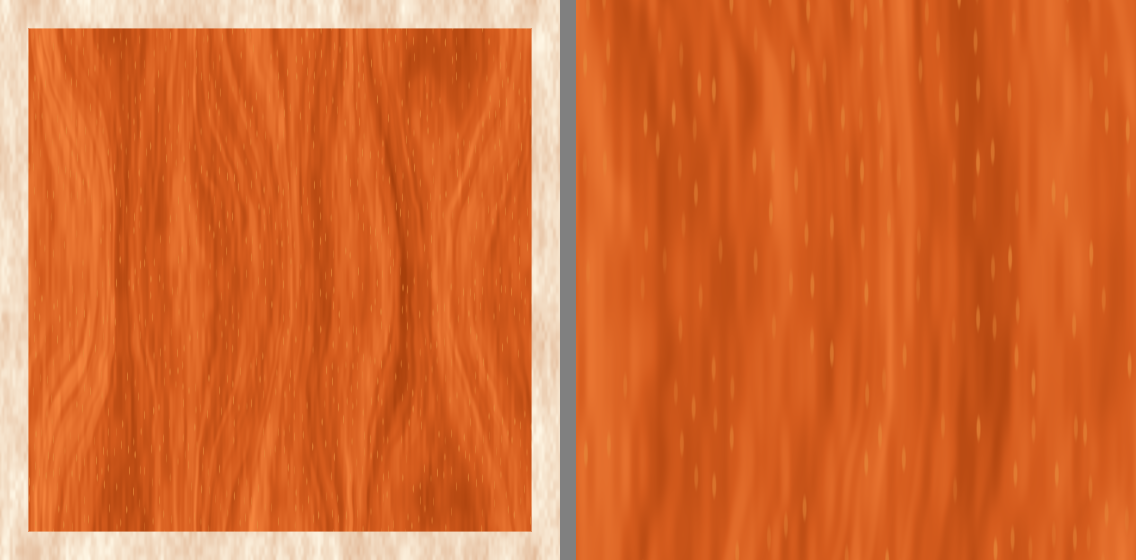
Left, the full canvas; right, a detail of the centre.
Give the GLSL for this texture, as a three.js fragment shader.

```glsl
varying vec2 vUv;

const float FRAME_WIDTH = 0.0508;
const float EDGE_SOFTNESS = 0.0008;

const vec3 PANEL_DARK = vec3(0.66, 0.25, 0.045);
const vec3 PANEL_MID = vec3(0.835, 0.358, 0.115);
const vec3 PANEL_LIGHT = vec3(0.97, 0.53, 0.25);
const vec3 FLECK_COLOR = vec3(0.90, 0.54, 0.23);
const vec3 FRAME_DARK = vec3(0.89, 0.73, 0.60);
const vec3 FRAME_LIGHT = vec3(1.0, 0.97, 0.90);

// Repeats across and up; whole numbers keep every layer seamless
const vec2 SWIRL_REPEATS = vec2(7.0, 2.0);
const vec2 BEND_REPEATS = vec2(12.0, 4.0);
const vec2 RIPPLE_REPEATS = vec2(34.0, 26.0);
const vec2 BAND_REPEATS = vec2(17.0, 1.0);
const vec2 RING_REPEATS = vec2(52.0, 2.0);
const vec2 LINE_REPEATS = vec2(130.0, 3.0);
const vec2 FIBRE_REPEATS = vec2(190.0, 18.0);
const vec2 FLECK_REPEATS = vec2(90.0, 30.0);

const float SWIRL_AMOUNT = 0.19;
const float BEND_AMOUNT = 0.045;
const float RIPPLE_AMOUNT = 0.006;
const float FIBRE_AMOUNT = 0.24;
const float PANEL_CONTRAST = 1.1;
const float FRAME_CONTRAST = 1.3;
const vec2 FLECK_SIZE = vec2(0.15, 0.30);
const float FLECK_SHARE = 0.45;
const float FLECK_STRENGTH = 0.7;

float hash(vec2 p) {
  return fract(sin(dot(p, vec2(127.1, 311.7))) * 43758.5453);
}

// Value noise that wraps after the given number of cells
float noise(vec2 uv, vec2 repeats, float seed) {
  vec2 p = uv * repeats;
  vec2 cell = floor(p);
  vec2 f = fract(p);
  f = f * f * f * (f * (f * 6.0 - 15.0) + 10.0);
  vec2 lo = mod(cell, repeats) + seed;
  vec2 hi = mod(cell + 1.0, repeats) + seed;
  float bottom = mix(hash(lo), hash(vec2(hi.x, lo.y)), f.x);
  float top = mix(hash(vec2(lo.x, hi.y)), hash(hi), f.x);
  return mix(bottom, top, f.y);
}

// Growth rings: layered lines across a folded coordinate
float ringTone(vec2 uv) {
  float u = uv.x
    + SWIRL_AMOUNT * noise(uv, SWIRL_REPEATS, 3.0)
    + BEND_AMOUNT * noise(uv, BEND_REPEATS, 17.0)
    + RIPPLE_AMOUNT * noise(uv, RIPPLE_REPEATS, 29.0);
  vec2 ring = vec2(u, uv.y);
  return 0.42 * noise(ring, BAND_REPEATS, 41.0)
    + 0.34 * noise(ring, RING_REPEATS, 53.0)
    + 0.24 * noise(ring, LINE_REPEATS, 67.0);
}

// Short pale pores, scattered one per cell at most
float fleckMask(vec2 uv) {
  vec2 p = uv * FLECK_REPEATS;
  float column = mod(floor(p.x), FLECK_REPEATS.x);
  p.y += hash(vec2(column, 7.0));
  vec2 id = mod(floor(p), FLECK_REPEATS);
  vec2 jitter = vec2(hash(id + 11.0), hash(id + 23.0)) - 0.5;
  vec2 center = 0.5 + jitter * vec2(0.6, 0.35);
  float d = length((fract(p) - center) / FLECK_SIZE);
  float pick = hash(id + 37.0);
  float strength = step(pick, FLECK_SHARE) * (0.35 + 0.65 * hash(id + 59.0));
  return strength * (1.0 - smoothstep(0.35, 1.0, d));
}

vec3 panelColor(vec2 uv) {
  float fibre = noise(uv, FIBRE_REPEATS, 83.0) - 0.5;
  float tone = ringTone(uv) + FIBRE_AMOUNT * fibre;
  tone = clamp(0.5 + (tone - 0.5) * PANEL_CONTRAST, 0.0, 1.0);
  vec3 color = mix(PANEL_DARK, PANEL_MID, min(tone * 2.0, 1.0));
  color = mix(color, PANEL_LIGHT, max(tone * 2.0 - 1.0, 0.0));
  return mix(color, FLECK_COLOR, FLECK_STRENGTH * fleckMask(uv));
}

// Pale wood: soft blotches under fine upright fibres
vec3 frameColor(vec2 uv) {
  float tone = 0.42 * noise(uv, vec2(22.0, 10.0), 5.0)
    + 0.33 * noise(uv, vec2(90.0, 14.0), 19.0)
    + 0.25 * noise(uv, vec2(200.0, 60.0), 31.0);
  tone = clamp(0.5 + (tone - 0.5) * FRAME_CONTRAST, 0.0, 1.0);
  return mix(FRAME_DARK, FRAME_LIGHT, tone);
}

void main() {
  vec2 toEdge = min(vUv, 1.0 - vUv);
  float inset = min(toEdge.x, toEdge.y) - FRAME_WIDTH;
  float panel = smoothstep(-EDGE_SOFTNESS, EDGE_SOFTNESS, inset);
  gl_FragColor = vec4(mix(frameColor(vUv), panelColor(vUv), panel), 1.0);
}
```
